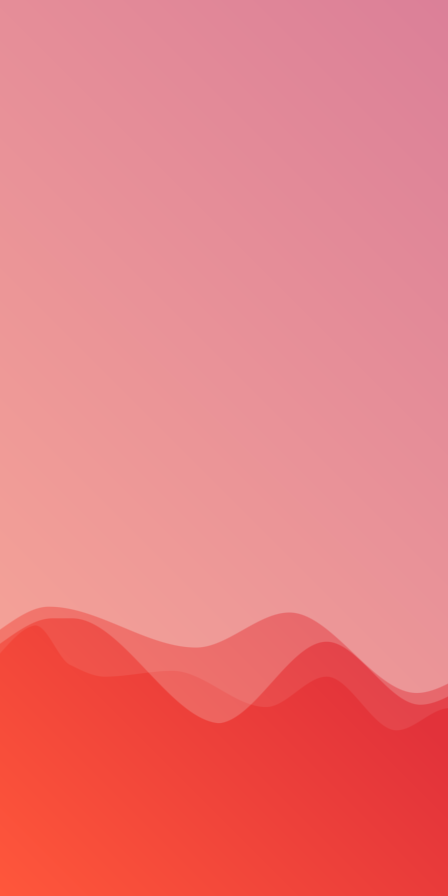
Reproduce this background procedurally as a Shadertoy shader.

```glsl
// Three overlapping translucent red waves below a soft pink diagonal sky.
// Each crest line is a sum of eased rises and falls; the overlap of the waves
// decides how much of the sky still shows through the red gradient.

#define SKY_LOW    vec3(0.980, 0.662, 0.590)
#define SKY_HIGH   vec3(0.859, 0.500, 0.598)
#define RED_LOW    vec3(1.000, 0.341, 0.230)
#define RED_HIGH   vec3(0.886, 0.196, 0.226)
#define SKY_SPAN   1.5
#define RED_SPAN   0.667
#define SEEN_BACK  0.54   // sky left behind the back wave alone
#define SEEN_FRONT 0.40   // back and front waves
#define SEEN_MID   0.17   // back and middle waves

// Eased change of height between two places across the canvas
float ease(float x, float from, float to, float rise) {
    return rise * smoothstep(from, to, x);
}

float backWave(float x) {
    return 0.2734
        + ease(x, -0.104, 0.109,  0.0495)
        + ease(x,  0.109, 0.438, -0.0456)
        + ease(x,  0.438, 0.646,  0.0391)
        + ease(x,  0.646, 0.930, -0.0898)
        + ease(x,  0.930, 1.120,  0.0339);
}

float middleWave(float x) {
    return 0.2578
        + ease(x, -0.104, 0.117,  0.0521)
        + ease(x,  0.161, 0.495, -0.1172)
        + ease(x,  0.484, 0.729,  0.0911)
        + ease(x,  0.729, 0.938, -0.0703)
        + ease(x,  0.938, 1.120,  0.0339);
}

float frontWave(float x) {
    return 0.2422
        + ease(x, -0.078, 0.083,  0.0599)
        + ease(x,  0.078, 0.156, -0.0339)
        + ease(x,  0.091, 0.234, -0.0234)
        + ease(x,  0.234, 0.385,  0.0065)
        + ease(x,  0.385, 0.594, -0.0404)
        + ease(x,  0.594, 0.729,  0.0339)
        + ease(x,  0.729, 0.885, -0.0599)
        + ease(x,  0.885, 1.003,  0.0247);
}

// Smooth coverage of the area below a crest line
float below(float crest, float y) {
    float depth = crest - y;
    float edge = 0.7 * fwidth(depth);
    return smoothstep(-edge, edge, depth);
}

void mainImage(out vec4 fragColor, in vec2 fragCoord) {
    vec2 uv = fragCoord / iResolution.xy;

    // Diagonal gradients from lower left to upper right
    float diagonal = 0.5 * uv.x + uv.y;
    vec3 sky = mix(SKY_LOW, SKY_HIGH, clamp(diagonal / SKY_SPAN, 0.0, 1.0));
    vec3 red = mix(RED_LOW, RED_HIGH, clamp(diagonal / RED_SPAN, 0.0, 1.0));

    // Wave coverage
    float back = below(backWave(uv.x), uv.y);
    float middle = below(middleWave(uv.x), uv.y);
    float front = below(frontWave(uv.x), uv.y);

    // Sky left visible by the overlapping layers
    float withoutMiddle = mix(SEEN_BACK, SEEN_FRONT, front);
    float withMiddle = mix(SEEN_MID, 0.0, front);
    float seen = mix(1.0, mix(withoutMiddle, withMiddle, middle), back);

    fragColor = vec4(mix(red, sky, seen), 1.0);
}
```
